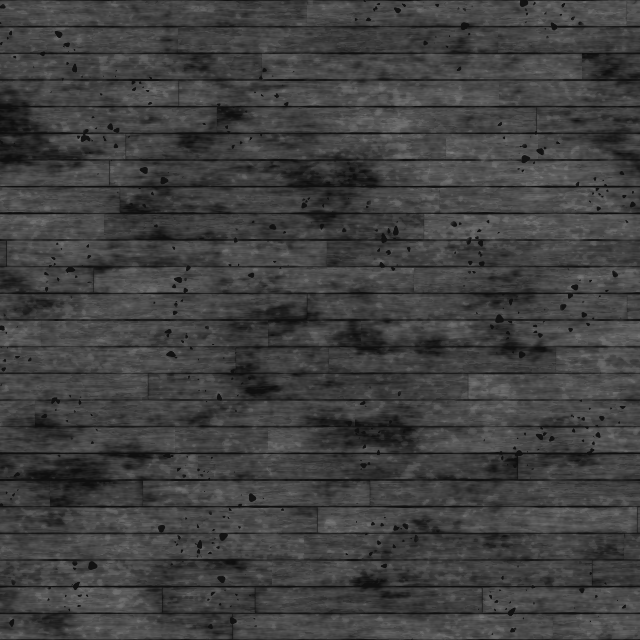
A Shadertoy shader for this texture:

```glsl
const float ROWS = 24.0;
const float BOARDS = 2.0;      // full boards along each row
const float SPLIT = 0.29;      // where a few boards are cut again
const float SEAM_WIDTH = 0.0011;
const float JOINT_WIDTH = 0.0006;
const vec3 WOOD = vec3(0.285);
const vec3 SOOT = vec3(0.06);

float hash(vec2 p) {
    vec3 q = fract(vec3(p.xyx) * 0.1031);
    q += dot(q, q.yzx + 33.33);
    return fract((q.x + q.y) * q.z);
}
vec2 hash2(vec2 p) { return vec2(hash(p), hash(p + 71.7)); }

mat2 rotation(float angle) {
    float c = cos(angle), s = sin(angle);
    return mat2(c, s, -s, c);
}
vec2 neighbour(vec2 p, int i) { return floor(p) + vec2(i % 3, i / 3) - 1.0; }

float stroke(float dist, float halfWidth, float pixel) {
    return 1.0 - smoothstep(halfWidth - pixel, halfWidth + pixel, dist);
}

// x: distance to the nearest scattered point, y: sum of soft signed spots
vec2 cellular(vec2 p) {
    float nearest = 4.0, spots = 0.0;
    for (int i = 0; i < 9; i++) {
        vec2 id = neighbour(p, i), d = id + hash2(id) - p;
        float d2 = dot(d, d), falloff = max(1.0 - d2, 0.0);
        nearest = min(nearest, d2);
        spots += (2.0 * hash(id + 143.0) - 1.0) * falloff * falloff * falloff;
    }
    return vec2(sqrt(nearest), spots);
}

float layeredSpots(vec2 p, int layers) {
    float sum = 0.0, amplitude = 0.5;
    for (int i = 0; i < layers; i++) {
        sum += amplitude * cellular(p).y;
        p = p * 2.03 + 17.3;
        amplitude *= 0.68;
    }
    return sum;
}

float layeredSines(vec2 p, int layers) {
    float sum = 0.0, amplitude = 0.5;
    for (int i = 0; i < layers; i++) {
        p += 0.8 * sin(p.yx * 1.3 + float(i) * 2.1);
        sum += amplitude * sin(p.x) * cos(p.y);
        p = rotation(0.9) * p * 1.85 + 3.7;
        amplitude *= 0.65;
    }
    return sum;
}

// Board id in xy, distance to the end joint in z, joint strength in w
vec4 boardAt(vec2 uv) {
    float row = floor(uv.y * ROWS), x = uv.x * BOARDS + hash(vec2(row, 5.0));
    float board = mod(floor(x), BOARDS), local = fract(x);
    float joint = min(local, 1.0 - local), jointId = mod(floor(x + 0.5), BOARDS), part = 0.0;
    if (hash(vec2(row, board + 19.0)) > 0.82) {
        part = step(SPLIT, local);
        jointId += abs(local - SPLIT) < joint ? 0.5 : 0.0;
        joint = min(joint, abs(local - SPLIT));
    }
    float strength = smoothstep(0.1, 0.9, hash(vec2(row + 40.0, jointId * 6.0)));
    return vec4(row, board * 2.0 + part, joint / BOARDS, strength);
}

// Irregular chips; density is the share of occupied cells
float chips(vec2 uv, float scale, float density, float pixel) {
    vec2 p = uv * scale;
    float mask = 0.0;
    for (int i = 0; i < 9; i++) {
        vec2 id = neighbour(p, i);
        float size = hash(id + 33.0), present = smoothstep(0.0, 0.06, density - hash(id + 7.0));
        vec2 d = rotation(size * 40.0) * (p - id - hash2(id));
        d.y *= 1.0 + 0.9 * hash(id + 51.0);
        float bumps = 1.0 + 0.14 * sin(atan(d.y, d.x + 0.00001) * 3.0 + size * 30.0);
        float radius = mix(0.1, 0.4, size * size) * present * bumps;
        mask = max(mask, present * stroke(length(d), radius, pixel * scale));
    }
    return mask;
}

void mainImage(out vec4 fragColor, in vec2 fragCoord) {
    vec2 uv = fragCoord / iResolution.xy;
    float pixel = 0.7 / iResolution.y;
    vec4 board = boardAt(uv);
    vec2 boardUv = uv + 7.0 * hash2(board.xy + 3.0);

    // Board tone, floor grime, grain and grit
    float clouds = layeredSpots(uv * vec2(5.0, 8.0) + 2.0, 5);
    float blotches = layeredSpots(boardUv * vec2(7.0, 28.0), 5);
    float grain = layeredSines(boardUv * vec2(24.0, 350.0), 4);
    float grit = layeredSpots(uv * vec2(85.0, 120.0), 2);
    float tone = 0.075 * (hash(board.xy + 11.0) - 0.5) + 0.13 * clouds
               + 0.09 * blotches + 0.05 * grain + 0.08 * grit;

    // Crisp-edged stains and pale worn patches
    tone -= 0.06 * smoothstep(0.27, 0.33, blotches + 0.4 * clouds + 0.15 * grit);
    tone -= 0.08 * smoothstep(0.15, 0.6, -clouds - 0.4 * blotches);
    tone += 0.035 * smoothstep(0.24, 0.3, 0.6 * grit - 0.5 * blotches + 0.3 * clouds);

    // Seams between rows and joints between boards
    float line = floor(uv.y * ROWS + 0.5), seam = abs(uv.y - line / ROWS);
    float wear = layeredSines(vec2(uv.x * 26.0, line * 4.3), 4);
    float gap = stroke(seam, SEAM_WIDTH * (1.0 + 0.6 * wear), pixel)
              * (mix(0.55, 1.0, hash(vec2(line, 61.0))) + 0.4 * wear);
    gap = max(gap, 0.7 * board.w * stroke(board.z, JOINT_WIDTH, pixel));
    tone -= 0.05 * exp(-seam * 400.0) + 0.05 * board.w * exp(-board.z * 200.0);

    // Clustered chips
    float clusterDist = cellular(uv * 6.0 + 4.0).x, cluster = exp(-14.0 * clusterDist * clusterDist);
    float holes = max(chips(uv, 52.0, 0.42 * cluster, pixel), chips(uv + 3.0, 96.0, 0.25 * cluster, pixel));
    vec3 color = mix(max(WOOD + tone, SOOT), SOOT, clamp(max(gap, 0.95 * holes), 0.0, 1.0));
    fragColor = vec4(color, 1.0);
}
```
